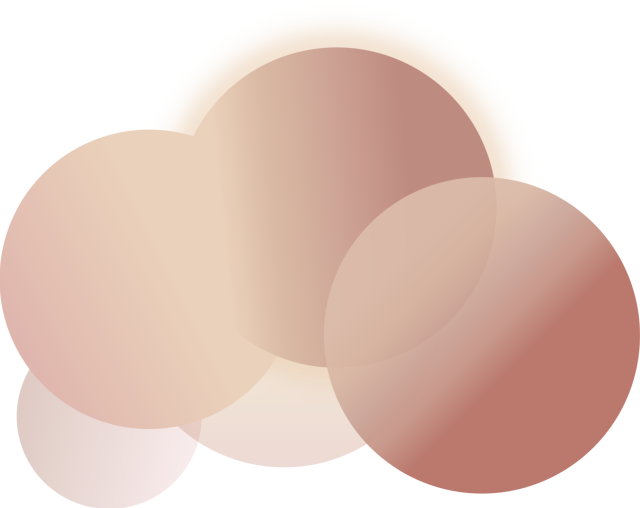
Reproduce this background procedurally as a Shadertoy shader.

```glsl
// Antialiased coverage of a disc
float disc(vec2 p, vec2 centre, float radius) {
    float w = 0.75 / iResolution.x;
    return 1.0 - smoothstep(-w, w, length(p - centre) - radius);
}

// Linear ramp clamped to 0..1
float ramp(float a, float b, float x) {
    return clamp((x - a) / (b - a), 0.0, 1.0);
}

void mainImage(out vec4 fragColor, in vec2 fragCoord) {
    // Width spans 0..1, height follows the canvas shape
    vec2 p = fragCoord / iResolution.xy * vec2(1.0, 0.793);
    vec3 peach = vec3(0.918, 0.820, 0.733);
    vec3 col = vec3(1.0);

    // Pale lower disc and small corner disc, tinting each other
    vec3 cream = mix(vec3(0.929, 0.855, 0.830), vec3(0.945, 0.894, 0.840), ramp(0.07, 0.21, p.y));
    col *= mix(vec3(1.0), cream, disc(p, vec2(0.444, 0.311), 0.2475));
    vec3 blush = mix(vec3(0.875, 0.795, 0.768), vec3(0.970, 0.922, 0.922),
                     ramp(0.03, 0.305, p.x - 0.2 * (p.y - 0.143)));
    col *= mix(vec3(1.0), blush, disc(p, vec2(0.1706, 0.143), 0.1445));

    // Warm halo around the upper disc
    vec2 topCentre = vec2(0.526, 0.469);
    float away = max(length(p - topCentre) - 0.25, 0.0);
    col = mix(col, vec3(0.925, 0.825, 0.720), 0.62 * exp(-900.0 * away * away));

    // Left disc: pink to peach along a tilted axis
    vec2 leftCentre = vec2(0.233, 0.357);
    float tilt = dot((p - leftCentre) / 0.2337, vec2(0.89, 0.45));
    vec3 leftCol = mix(vec3(0.876, 0.715, 0.680), peach, ramp(-0.95, 0.16, tilt));
    col = mix(col, leftCol, disc(p, leftCentre, 0.2337));

    // Upper disc: starts in the same peach, so it melts into the left one
    float across = p.x + 0.1 * (p.y - 0.4);
    vec3 topCol = mix(peach, vec3(0.855, 0.730, 0.645), ramp(0.352, 0.43, across));
    topCol = mix(topCol, vec3(0.812, 0.655, 0.596), ramp(0.43, 0.525, across));
    topCol = mix(topCol, vec3(0.745, 0.545, 0.500), ramp(0.525, 0.65, across));
    col = mix(col, topCol, disc(p, topCentre, 0.25));

    // Right disc: sheer beige to solid terracotta on the diagonal
    vec2 rightCentre = vec2(0.753, 0.2695);
    float diagonal = dot((p - rightCentre) / 0.247, vec2(0.707, -0.707));
    vec3 rightCol = mix(vec3(0.863, 0.738, 0.670), vec3(0.848, 0.715, 0.640), ramp(-0.7, -0.45, diagonal));
    rightCol = mix(rightCol, vec3(0.796, 0.645, 0.595), ramp(-0.45, -0.2, diagonal));
    rightCol = mix(rightCol, vec3(0.772, 0.580, 0.525), ramp(-0.2, 0.06, diagonal));
    rightCol = mix(rightCol, vec3(0.733, 0.475, 0.431), ramp(0.06, 0.28, diagonal));
    float opacity = mix(0.92, 1.0, ramp(-0.2, 0.28, diagonal));
    col = mix(col, rightCol, opacity * disc(p, rightCentre, 0.247));

    fragColor = vec4(col, 1.0);
}
```
